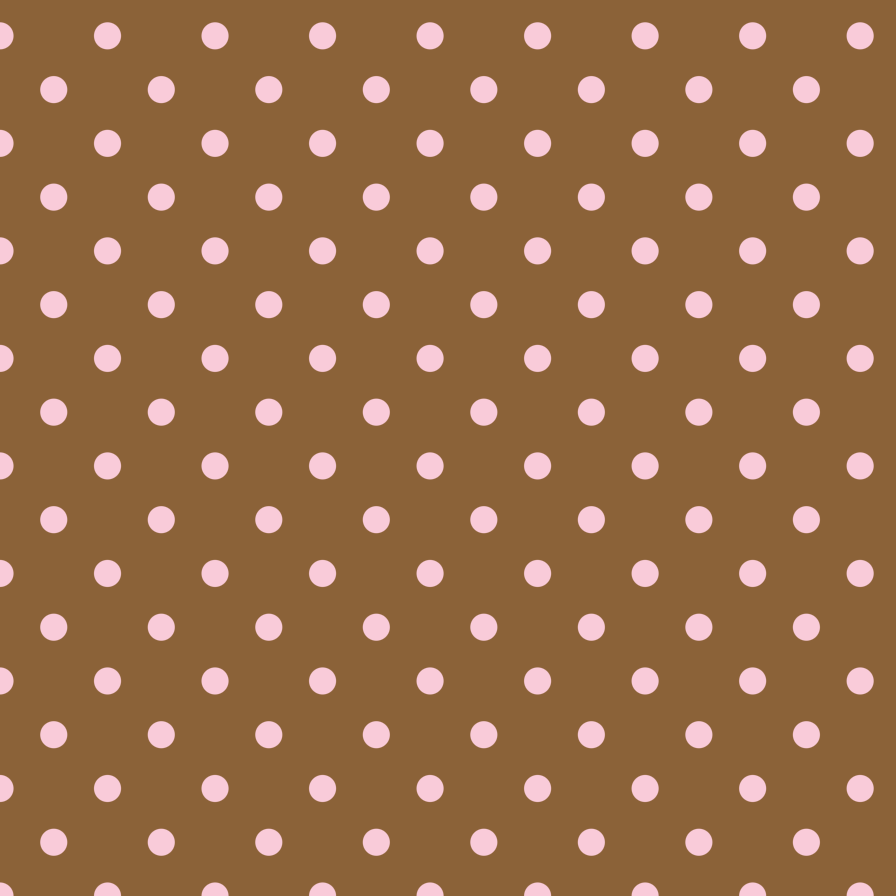
Reproduce this pattern procedurally as a WebGL 2 fragment shader.

```glsl
#version 300 es
precision highp float;
// Staggered pink polka dots on a plain brown ground.

uniform vec2 u_resolution;
out vec4 fragColor;

// Distance to the nearest point of a square lattice with the given spacing.
float latticeDistance(vec2 p, float spacing) {
    return length((fract(p / spacing + 0.5) - 0.5) * spacing);
}

void main() {
    float canvasSize = min(u_resolution.x, u_resolution.y);
    vec2 uv = gl_FragCoord.xy / canvasSize;
    float pixel = 1.0 / canvasSize;

    // Two lattices, the second shifted by half a cell
    float spacing = 0.12;
    float toCenter = min(latticeDistance(uv, spacing),
                         latticeDistance(uv - 0.5 * spacing, spacing));

    // Dot coverage with a soft edge about one pixel wide
    float dotMask = 1.0 - smoothstep(-0.75 * pixel, 0.75 * pixel, toCenter - 0.0151);

    vec3 brown = vec3(0.547, 0.384, 0.220);
    vec3 pink = vec3(0.978, 0.797, 0.852);
    fragColor = vec4(mix(brown, pink, dotMask), 1.0);
}
```
